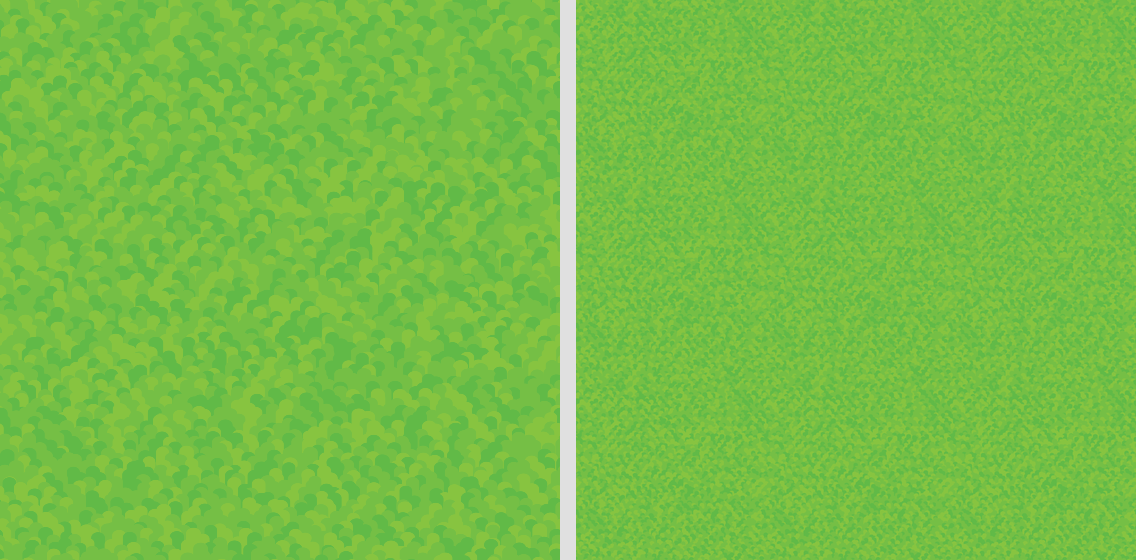
Left: one tile. Right: repeated 3 by 3.
Write a WebGL 2 fragment shader that draws this pattern.

```glsl
#version 300 es
precision highp float;
// Seamless foliage of small overlapping domes in three flat greens.
// Staggered rows hold one jittered dome per cell, painted from the top down.
// Greens follow a wrapping phase plus noise, so equal ones rarely touch.

uniform vec2 u_resolution;
out vec4 outColor;

const vec3 MID_GREEN = vec3(0.46, 0.75, 0.27);
const vec3 LIME_GREEN = vec3(0.53, 0.77, 0.25);
const vec3 DEEP_GREEN = vec3(0.38, 0.73, 0.28);
const float MID_SHARE = 0.43;
const float LIME_SHARE = 0.29;

const float COLUMNS = 22.0;       // domes in one row
const float ROWS = 144.0;         // a multiple of 4, the stagger period
const float SIDE_JITTER = 0.15;   // in cells; jitter + radius stays below 0.5
const float MIN_RADIUS = 0.0112;  // in canvas units, as below
const float MAX_RADIUS = 0.0134;
const float BODY_LENGTH = 0.020;  // straight part below the round top
const float CAP_SQUASH = 1.25;    // flattens the round top
const float EDGE_WIDTH = 0.0015;
const int ROWS_ABOVE = 5;         // rows whose bodies can hang down to a pixel
const int ROWS_BELOW = 2;         // rows whose tops can rise up to a pixel

// Steps near 1/2 and 1/4 turn keep all nearby domes apart in colour.
const float SIDE_TURNS = 21.0;    // whole colour turns across the canvas
const float RISE_TURNS = 17.0;    // whole colour turns up the canvas
const float BRICK_TURN = 0.24;    // colour turn from one brick row to the next
const float TURN_NOISE = 0.45;    // random part of the colour turn

// Three random values in 0..1 for a whole-numbered cell.
vec3 hashCell(vec2 cell, uint seed) {
    uvec3 v = uvec3(uvec2(cell), seed) * 1664525u + 1013904223u;
    v.x += v.y * v.z;
    v.y += v.z * v.x;
    v.z += v.x * v.y;
    v ^= v >> 16u;
    v.x += v.y * v.z;
    v.y += v.z * v.x;
    v.z += v.x * v.y;
    return vec3(v >> 8u) / 16777216.0;
}

// Distance to an upright capsule whose flattened top is centred at zero.
float domeDistance(vec2 p, float radius) {
    p.y = p.y > 0.0 ? p.y * CAP_SQUASH : min(p.y + BODY_LENGTH, 0.0);
    return length(p) - radius;
}

// Each green takes its share of one colour turn.
vec3 pickGreen(vec2 cell, float noise) {
    float halfColumn = 2.0 * cell.x + mod(cell.y, 2.0);
    float brick = step(2.0, mod(cell.y, 4.0));
    float turn = fract(halfColumn * SIDE_TURNS / (2.0 * COLUMNS)
                     + floor(cell.y / 4.0) * 4.0 * RISE_TURNS / ROWS
                     + brick * BRICK_TURN + noise * TURN_NOISE);
    if (turn < MID_SHARE) return MID_GREEN;
    return turn < MID_SHARE + LIME_SHARE ? LIME_GREEN : DEEP_GREEN;
}

void main() {
    vec2 uv = gl_FragCoord.xy / u_resolution;
    float pixel = 1.0 / min(u_resolution.x, u_resolution.y);
    float halfEdge = 0.5 * max(EDGE_WIDTH, pixel);
    float pixelRow = floor(uv.y * ROWS);
    vec3 color = MID_GREEN;

    // Paint from the farthest row above to the nearest row below.
    for (int k = ROWS_ABOVE; k >= -ROWS_BELOW; k--) {
        float row = pixelRow + float(k);
        float wrappedRow = mod(row, ROWS);

        // Four rows shift by 0, 1/2, 1/4 and 3/4 of a cell: a brick layout.
        float stagger = 0.5 * mod(wrappedRow, 2.0)
                      + 0.25 * step(2.0, mod(wrappedRow, 4.0));
        float across = uv.x * COLUMNS - stagger;
        vec2 cell = vec2(mod(floor(across), COLUMNS), wrappedRow);
        vec3 shape = hashCell(cell, 1u);
        float noise = hashCell(cell, 2u).x;

        // Offset from the dome centre, in canvas units.
        float centreX = 0.5 + SIDE_JITTER * (2.0 * shape.x - 1.0);
        vec2 p = vec2((fract(across) - centreX) / COLUMNS,
                      uv.y - (row + shape.y) / ROWS);
        float radius = mix(MIN_RADIUS, MAX_RADIUS, shape.z);
        float cover = 1.0 - smoothstep(-halfEdge, halfEdge, domeDistance(p, radius));
        color = mix(color, pickGreen(cell, noise), cover);
    }

    outColor = vec4(color, 1.0);
}
```
